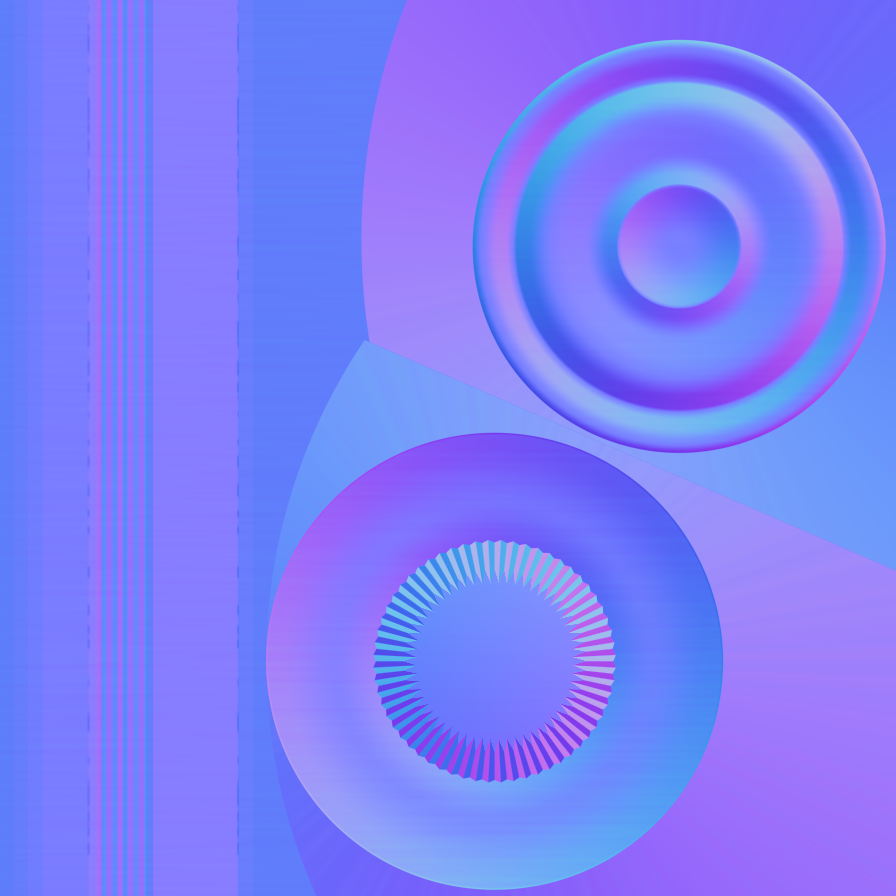
Give the GLSL for this texture map, as a WebGL 2 fragment shader.

```glsl
#version 300 es
precision highp float;

#define TAU 6.2831853
#define DISH_CENTER vec2(0.758, 0.725)
#define DISH_RADIUS 0.2305
#define WHEEL_CENTER vec2(0.552, 0.262)
#define WHEEL_RADIUS 0.255
#define TEETH 60.0
#define CONE_TILT 0.125
#define GRAIN 0.022
#define GROOVE_PITCH 0.0118

uniform vec2 u_resolution;
out vec4 fragColor;

float pixel;

vec2 hashGradient(vec2 cell) {
  vec2 q = vec2(dot(cell, vec2(127.1, 311.7)), dot(cell, vec2(269.5, 183.3)));
  return 2.0 * fract(sin(q) * 43758.55) - 1.0;
}

float gradientNoise(vec2 p) {
  vec2 i = floor(p), f = fract(p);
  vec2 u = f * f * (3.0 - 2.0 * f);
  vec2 e = vec2(1.0, 0.0);
  float low = mix(dot(hashGradient(i), f), dot(hashGradient(i + e), f - e), u.x);
  float high = mix(dot(hashGradient(i + e.yx), f - e.yx),
                   dot(hashGradient(i + 1.0), f - 1.0), u.x);
  return mix(low, high, u.y);
}

// Antialiased step: 1 where d is positive
float cover(float d) { return smoothstep(-pixel, pixel, d); }

// Smooth plateau rising over a..b and falling over c..d
float band(float a, float b, float c, float d, float t) {
  return smoothstep(a, b, t) * (1.0 - smoothstep(c, d, t));
}

// Sideways tilt of the vertical mouldings on the left
vec2 mouldingTilt(vec2 p) {
  float x = p.x;
  float lean = -0.13 + 0.03 * cover(x - 0.016) + 0.04 * cover(x - 0.031)
    + 0.04 * cover(x - 0.048) + 0.07 * cover(x - 0.099) - 0.06 * cover(x - 0.111)
    - 0.09 * cover(x - 0.163) + 0.13 * cover(x - 0.171)
    - 0.12 * cover(x - 0.2655) - 0.035 * cover(x - 0.2826);
  vec2 tilt = vec2(lean, -0.01);

  // Fine grooves
  float grooves = cover(x - 0.108) * cover(0.165 - x);
  float wave = cos(TAU * (x - 0.134) / GROOVE_PITCH);
  float depth = 0.13 + 0.06 * gradientNoise(vec2(x * 90.0, 0.5));
  tilt += grooves * wave * vec2(depth, -0.06);

  // Broken seams
  float dashes = smoothstep(-0.1, 0.2, gradientNoise(vec2(3.7, p.y * 70.0)));
  float seams = cover(0.0014 - abs(x - 0.099)) + cover(0.0012 - abs(x - 0.2655));
  return tilt - seams * dashes * vec2(0.1, 0.05);
}

// Radial tilt of the ringed dish, positive facing outward
float dishProfile(float t) {
  return 0.3 * smoothstep(0.955, 1.0, t)
    - 0.22 * band(0.795, 0.84, 0.88, 0.965, t)
    + 0.26 * band(0.62, 0.74, 0.785, 0.805, t)
    - 0.08 * band(0.40, 0.46, 0.54, 0.66, t)
    + 0.19 * band(0.295, 0.305, 0.34, 0.43, t)
    - 0.19 * band(0.02, 0.27, 0.28, 0.302, t);
}

// Radial tilt of the wheel face, always facing inward
float wheelProfile(float r) {
  float slope = 0.05 + 0.13 * smoothstep(0.17, 0.245, r)
    + 0.11 * (1.0 - smoothstep(0.13, 0.18, r));
  return -slope - 0.1 * smoothstep(WHEEL_RADIUS - 0.003, WHEEL_RADIUS, r);
}

void main() {
  vec2 p = gl_FragCoord.xy / u_resolution;
  pixel = 0.75 / u_resolution.y;

  vec2 fromDish = p - DISH_CENTER, fromWheel = p - WHEEL_CENTER;
  float dishR = length(fromDish), wheelR = length(fromWheel);
  vec2 dishDir = fromDish / max(dishR, 1e-4);
  vec2 wheelDir = fromWheel / max(wheelR, 1e-4);
  float brushed = GRAIN * gradientNoise(p * vec2(5.0, 190.0));

  vec2 tilt = mouldingTilt(p) + vec2(0.0, brushed);

  // Two broad cones, bounded by arcs and meeting on a slanted crease
  float crease = (p.y - 0.6185 + 0.434 * (p.x - 0.4115)) / 1.09;
  float upperArc = 0.7266 - length(p - vec2(1.130, 0.733));
  float lowerArc = 0.639 - length(p - vec2(0.936, 0.262));
  vec2 upperTilt = -dishDir * (CONE_TILT + GRAIN * gradientNoise(dishDir * 22.0));
  vec2 lowerTilt = wheelDir * (CONE_TILT + 1.5 * GRAIN * gradientNoise(wheelDir * 28.0));
  tilt = mix(tilt, upperTilt, cover(min(upperArc, crease)));
  tilt = mix(tilt, lowerTilt, cover(min(lowerArc, -crease)));

  // Ringed dish
  vec2 dishTilt = dishDir * dishProfile(dishR / DISH_RADIUS) + vec2(-0.03, brushed);
  tilt = mix(tilt, dishTilt, cover(DISH_RADIUS - dishR));

  // Wheel face
  vec2 wheelTilt = wheelDir * wheelProfile(wheelR) + vec2(-0.03, 1.4 * brushed);
  tilt = mix(tilt, wheelTilt, cover(WHEEL_RADIUS - wheelR));

  // Toothed ring around a shallow domed hub
  float phase = fract(atan(fromWheel.y, fromWheel.x) / TAU * TEETH);
  float notch = abs(2.0 * phase - 1.0);
  float flank = clamp(3.0 * sin(TAU * phase), -1.0, 1.0);
  vec2 toothTilt = wheelDir * 0.17 + vec2(-wheelDir.y, wheelDir.x) * flank * 0.21;
  vec2 hubTilt = fromWheel * 0.7 + vec2(-0.045, 0.01 + 0.5 * brushed);
  tilt = mix(tilt, toothTilt, cover(0.1355 - 0.003 * notch - wheelR));
  tilt = mix(tilt, hubTilt, cover(0.087 + 0.015 * notch - wheelR));

  // Encode the unit normal as colour
  float height = sqrt(max(0.0, 1.0 - 4.0 * dot(tilt, tilt)));
  fragColor = vec4(0.5 + tilt, 0.5 + 0.5 * height, 1.0);
}
```
